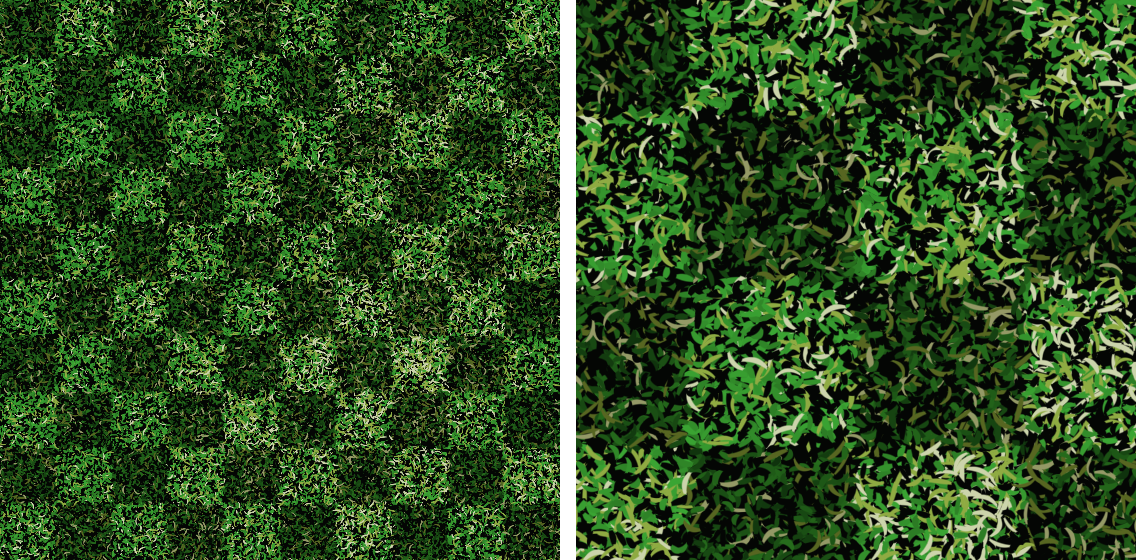
Left, the full canvas; right, a detail of the centre.
A three.js fragment shader for this pattern:

```glsl
// Mown lawn in a ten by ten checkerboard of light and dark turf.
// Layers of short, bent blades are scattered on jittered grids over black soil;
// some blades are shadows, others straw, gathered in dry patches.
varying vec2 vUv;

vec4 hash4(vec2 p) {
  vec4 q = fract(p.xyxy * vec4(0.1031, 0.1030, 0.0973, 0.1099));
  q += dot(q, q.wzxy + 33.33);
  return fract((q.xxyz + q.yzzw) * q.zywx);
}

float valueNoise(vec2 p) {
  vec2 i = floor(p), f = fract(p);
  f = f * f * (3.0 - 2.0 * f);
  return mix(mix(hash4(i).x, hash4(i + vec2(1.0, 0.0)).x, f.x),
             mix(hash4(i + vec2(0.0, 1.0)).x, hash4(i + 1.0).x, f.x), f.y);
}

// Coverage of a tapered blade centred on the origin
float blade(vec2 p, float angle, float halfLength, float halfWidth, float bend) {
  float c = cos(angle), s = sin(angle);
  p = vec2(c * p.x + s * p.y, c * p.y - s * p.x);
  float t = p.x / halfLength;
  p.y += bend * halfLength * (t * t - 0.4);
  float width = halfWidth * (1.0 - 0.45 * t * t);
  float d = max(abs(p.y) - width, abs(p.x) - halfLength);
  return 1.0 - smoothstep(-0.0006, 0.0006, d);
}

// 1 on light squares, 0 on dark ones
float lightSquare(vec2 p) {
  vec2 square = floor(p * 10.0);
  return 1.0 - mod(square.x + square.y, 2.0);
}

void main() {
  vec3 soil = vec3(0.015, 0.025, 0.015);
  vec3 color = soil;

  for (int layer = 0; layer < 7; layer++) {
    float k = float(layer);
    float density = 84.0 + 5.0 * k;
    vec2 cell = floor(vUv * density);

    for (int y = -1; y <= 1; y++) {
      for (int x = -1; x <= 1; x++) {
        vec2 id = cell + vec2(float(x), float(y));
        vec4 place = hash4(id + 157.0 * k + 11.0);
        vec4 look = hash4(id + 211.0 * k + 503.0);
        vec2 root = (id + place.xy) / density;
        float lit = lightSquare(root);

        // Dry patches and squares carry more straw
        float dry = valueNoise(root * 5.0 + 7.0) * (0.5 + hash4(floor(root * 10.0) + 31.0).y);
        float straw = step(1.0 - mix(0.12, 0.18, lit) * (0.35 + 1.4 * dry), look.x);
        float pale = straw * step(0.78 - 0.2 * dry, look.y);
        float shadow = step(look.x, mix(0.43, 0.37, lit));

        vec3 tint = mix(mix(vec3(0.06, 0.20, 0.05), vec3(0.15, 0.43, 0.11), look.z),
                        mix(vec3(0.17, 0.48, 0.14), vec3(0.23, 0.65, 0.20), look.z), lit);
        tint = mix(tint, mix(vec3(0.34, 0.40, 0.13), vec3(0.56, 0.67, 0.26), lit), straw);
        tint = mix(tint, mix(vec3(0.58, 0.60, 0.40), vec3(0.80, 0.83, 0.67), lit), pale);
        tint = mix(tint, soil, shadow);

        float halfLength = (mix(0.35, 0.62, place.w) + 0.28 * straw) / density;
        float halfWidth = mix(0.0014, 0.0021, look.w) - 0.0004 * straw;
        float cover = blade(vUv - root, 6.2832 * place.z, halfLength, halfWidth, look.y - 0.5);
        color = mix(color, tint, cover);
      }
    }
  }
  gl_FragColor = vec4(color, 1.0);
}
```
